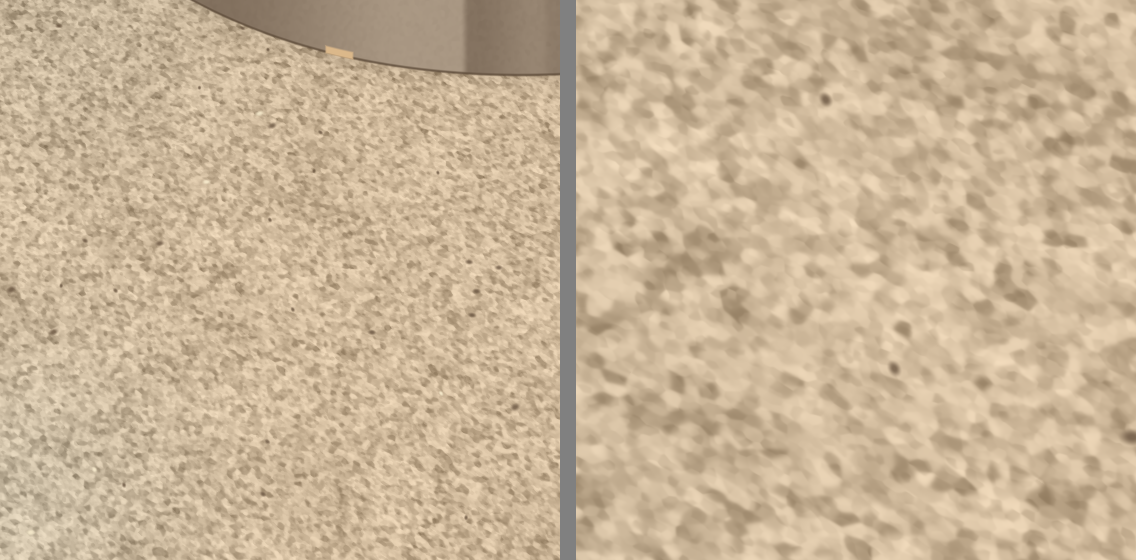
Left: the whole. Right: its middle third, enlarged.
Give the GLSL for this texture, as a WebGL 1 fragment shader.

```glsl
precision highp float;
// Beige speckled stone with a curved brushed-metal base at the upper right.
// Cellular noise with randomly turned cells makes the soft grains, a sparse
// grid the flecks, layered sines the mottling; a shallow curve bounds the metal.
uniform vec2 u_resolution;

const vec3 STONE = vec3(0.806, 0.718, 0.600);
const vec3 TONE_TINT = vec3(1.0, 0.99, 0.96);     // colour change per unit of tone
const vec3 DARK_FLECK = vec3(0.42, 0.34, 0.26);
const vec3 LIGHT_FLECK = vec3(0.97, 0.92, 0.80);
const vec3 COOL_SHEEN = vec3(-0.025, 0.008, 0.030);
const vec3 METAL_DARK = vec3(0.49, 0.42, 0.35);
const vec3 METAL_LIGHT = vec3(0.67, 0.60, 0.52);
const vec3 RIM = vec3(0.36, 0.29, 0.22);
const vec3 CHIP = vec3(0.86, 0.72, 0.54);

const float GRAIN_COUNT = 122.0;    // grains across the canvas
const float GRAIN_STRETCH = 1.2;
const float GRAIN_ANGLE = -0.65;
const float GRAIN_TURN = 1.8;       // spread of single grain directions
const float GRAIN_SHARPNESS = 6.0;
const float COARSE_CONTRAST = 0.29;
const float FINE_CONTRAST = 0.13;
const float MOTTLE_CONTRAST = 0.009;
const float FLECK_COUNT = 22.0;
const float DARK_CHANCE = 0.06;
const float LIGHT_CHANCE = 0.014;

vec2 hash2(vec2 p) {
  vec3 q = fract(vec3(p.xyx) * vec3(0.1031, 0.1030, 0.0973));
  q += dot(q, q.yzx + 33.33);
  return fract((q.xx + q.yz) * q.zy);
}

vec2 rotate(vec2 p, float angle) {
  float c = cos(angle), s = sin(angle);
  return vec2(c * p.x + s * p.y, c * p.y - s * p.x);
}

// Soft cellular noise: random grain tones blended by distance, centred on 0.
float grains(vec2 p) {
  vec2 cell = floor(p);
  float sum = 0.0, total = 0.0;
  for (int j = -1; j <= 1; j++) {
    for (int i = -1; i <= 1; i++) {
      vec2 id = cell + vec2(float(i), float(j));
      vec2 d = id + 0.1 + 0.8 * hash2(id + 210.0) - p;
      vec2 pick = hash2(id + 517.0);
      d = rotate(d, GRAIN_TURN * (pick.y - 0.5)) * vec2(0.85, 1.2);
      float weight = exp(-GRAIN_SHARPNESS * dot(d, d));
      sum += weight * sqrt(pick.x);
      total += weight;
    }
  }
  return sum / total - 0.667;
}

// Sparse, slightly stretched spots, at most one per cell.
float flecks(vec2 p, float chance, float seed) {
  vec2 id = floor(p) + seed;
  vec2 pick = hash2(id);
  vec2 d = fract(p) - 0.3 - 0.4 * hash2(id + 71.0);
  d = rotate(d, GRAIN_ANGLE + 2.4 * (pick.y - 0.5)) * vec2(0.8, 1.15);
  float radius = mix(0.07, 0.14, pick.y * pick.y);
  float spot = 1.0 - smoothstep(radius * 0.2, radius * 1.5, length(d));
  return spot * step(pick.x, chance);
}

float mottle(vec2 p) {
  return sin(p.x * 17.0 + 2.0 * sin(p.y * 11.0))
       + sin(p.y * 23.0 - p.x * 9.0 + 1.7 * sin(p.x * 13.0))
       + 0.6 * sin(p.x * 41.0 + p.y * 33.0 + 2.0 * sin(p.y * 29.0));
}

vec3 stone(vec2 uv) {
  // The surface recedes toward the top, so grains shrink there.
  vec2 ground = (uv - vec2(0.5, 0.0)) / (1.12 - 0.2 * uv.y) + 2.0;
  vec2 p = rotate(ground, GRAIN_ANGLE) * GRAIN_COUNT / vec2(GRAIN_STRETCH, 1.0);
  float tone = COARSE_CONTRAST * grains(p)
             + FINE_CONTRAST * grains(p * 1.7 + 37.0)
             + MOTTLE_CONTRAST * mottle(uv);
  tone -= 0.035 * smoothstep(0.55, 1.0, uv.y) * (1.0 - uv.x);
  vec3 color = STONE + tone * TONE_TINT;

  // Cool light at the lower left, fainter at the upper left.
  vec2 low = uv - vec2(0.0, 0.1), high = uv - vec2(0.1, 1.0);
  float sheen = exp(-9.0 * dot(low, low)) + 0.6 * exp(-8.0 * dot(high, high));
  color += COOL_SHEEN * sheen;

  vec2 grid = ground * FLECK_COUNT;
  color = mix(color, DARK_FLECK, 0.8 * flecks(grid, DARK_CHANCE, 13.0));
  return mix(color, LIGHT_FLECK, 0.9 * flecks(grid + 0.4, LIGHT_CHANCE, 149.0));
}

// Vertical reflections: a broad light band, then an abrupt dark one.
vec3 metal(vec2 uv) {
  float light = 0.1 + 0.85 * smoothstep(0.38, 0.74, uv.x);
  light -= 0.8 * smoothstep(0.822, 0.838, uv.x);
  light += 0.4 * smoothstep(0.85, 0.96, uv.x);
  light -= 0.2 * smoothstep(0.965, 0.985, uv.x);
  light += 0.12 * grains(uv * vec2(150.0, 110.0));
  return mix(METAL_DARK, METAL_LIGHT, light);
}

void main() {
  vec2 uv = gl_FragCoord.xy / u_resolution;
  float dx2 = (uv.x - 0.93) * (uv.x - 0.93);
  float height = uv.y - (0.866 + 0.32 * dx2 + 0.2 * dx2 * dx2);

  // Contact shadow, metal, dark rim and a small chip at the edge.
  vec3 color = stone(uv) * (1.0 - 0.08 * exp(-55.0 * max(-height, 0.0)));
  color = mix(color, metal(uv), smoothstep(-0.002, 0.002, height));
  color = mix(color, RIM, 0.8 * (1.0 - smoothstep(0.0, 0.004, abs(height))));
  vec2 chip = abs(vec2(uv.x - 0.606, height - 0.004)) - vec2(0.024, 0.006);
  color = mix(color, CHIP, 1.0 - smoothstep(-0.002, 0.003, max(chip.x, chip.y)));
  gl_FragColor = vec4(color, 1.0);
}
```
